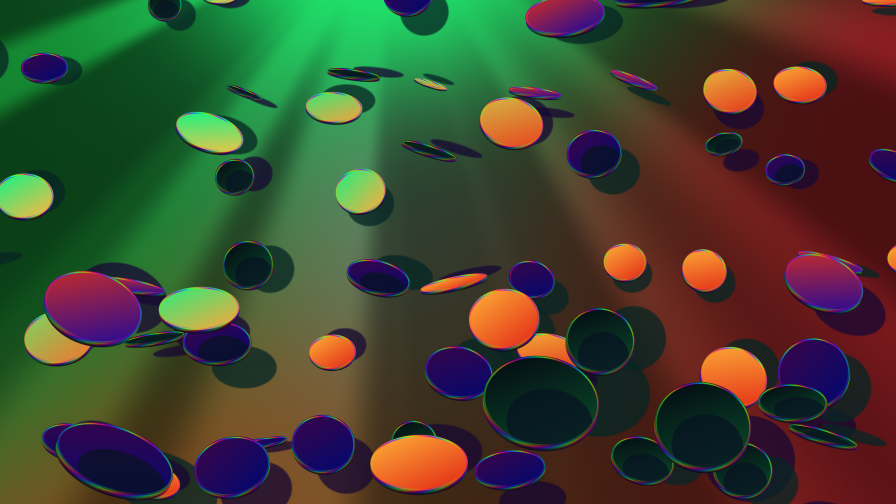
A WebGL 1 fragment shader for this background:

```glsl
precision highp float;
// Tilted iridescent discs floating over a green-to-rust floor with fanned light beams.

uniform vec2 u_resolution;

struct Disc {
    vec2 center;
    vec2 radii;
    float tilt;
    float kind;
    float present;
};

float hash(vec2 p) {
    return fract(sin(dot(p, vec2(127.1, 311.7))) * 43758.5453);
}

float noise(float x) {
    float f = fract(x);
    return mix(hash(vec2(floor(x), 4.0)), hash(vec2(floor(x) + 1.0, 4.0)), f * f * (3.0 - 2.0 * f));
}

vec3 spectrum(float t) {
    return 0.5 + 0.5 * cos(6.2832 * (t + vec3(0.0, 0.33, 0.67)));
}

vec2 rotate(vec2 p, float a) {
    return vec2(cos(a) * p.x + sin(a) * p.y, cos(a) * p.y - sin(a) * p.x);
}

// Approximate signed distance to an axis-aligned ellipse.
float ellipse(vec2 p, vec2 radii) {
    p += 1e-5;
    float k = length(p / radii);
    return k * (k - 1.0) / length(p / (radii * radii));
}

float cover(float d, float blur) {
    return 1.0 - smoothstep(-blur, blur, d);
}

// 0 in the green upper left, 1 in the rusty lower right.
float warmth(vec2 uv) {
    return smoothstep(0.38, 0.86, uv.x * 0.8 + (1.0 - uv.y) * 0.7);
}

vec3 floorColor(vec2 uv, vec2 p) {
    vec3 rust = mix(vec3(0.45, 0.27, 0.11), vec3(0.54, 0.11, 0.13), smoothstep(0.4, 1.0, uv.x));
    vec3 col = mix(vec3(0.07, 0.45, 0.16), rust, warmth(uv));
    vec2 haze = (uv - vec2(0.46, 0.58)) / vec2(0.2, 0.42);
    col = mix(col, vec3(0.34, 0.47, 0.40), 0.75 * exp(-dot(haze, haze)));
    vec2 glow = (uv - vec2(0.42, 1.06)) / vec2(0.26, 0.26);
    col = mix(col, vec3(0.12, 0.95, 0.45), 0.9 * exp(-dot(glow, glow)));
    // Beams spread from a lamp above the top edge.
    vec2 ray = p - vec2(0.78, 1.2);
    float beam = smoothstep(0.2, 0.8, noise(atan(ray.x, -ray.y) * 7.0 + 3.0));
    return col * mix(1.0, mix(0.55, 1.12, beam), smoothstep(0.2, 0.6, length(ray)));
}

Disc makeDisc(vec2 cell, float size, float seed) {
    vec2 id = cell + seed;
    vec2 jitter = vec2(hash(id), hash(id + 17.3)) - 0.5;
    Disc disc;
    disc.center = (cell + 0.5 + 0.6 * jitter) * size;
    float radius = size * mix(0.2, 0.36, hash(id + 5.1)) * mix(1.15, 0.82, clamp(disc.center.y, 0.0, 1.0));
    disc.kind = hash(id + 9.7);
    float flatness = hash(id + 31.9);
    float aspect = flatness < 0.16 ? 0.17 : mix(0.4, 0.98, flatness);
    disc.radii = radius * vec2(1.0, aspect);
    disc.tilt = mix(-0.45, 0.25, hash(id + 23.5));
    disc.present = step(hash(id + 41.2), 0.82);
    return disc;
}

vec3 faceColor(Disc disc, vec2 q, float warm, float blur) {
    vec2 n = q / disc.radii;
    float t = clamp(0.5 + 0.3 * n.x - 0.4 * n.y, 0.0, 1.0);
    if (disc.kind < 0.3) {
        vec3 cool = mix(vec3(0.12, 0.95, 0.50), vec3(0.88, 0.78, 0.30), t);
        vec3 hot = mix(vec3(0.98, 0.62, 0.20), vec3(0.90, 0.22, 0.10), t);
        return mix(cool, hot, smoothstep(0.1, 0.9, warm + 0.6 * (hash(disc.center) - 0.5)));
    }
    vec3 col = mix(vec3(0.20, 0.02, 0.30), vec3(0.03, 0.03, 0.42), t);
    if (disc.kind < 0.45) col = mix(vec3(0.72, 0.16, 0.20), vec3(0.20, 0.05, 0.55), t);
    else if (disc.kind > 0.78) col = mix(vec3(0.02, 0.06, 0.08), vec3(0.03, 0.28, 0.16), t);
    // Dark mirrored patch inside the glossy face.
    float patchShape = ellipse(q - disc.radii * vec2(0.2, -0.45), disc.radii * 0.75);
    float gloss = step(0.6, disc.kind) * cover(patchShape, blur);
    return mix(col, vec3(0.03, 0.07, 0.13), 0.75 * gloss);
}

vec3 drawDisc(vec3 col, Disc disc, vec2 p, float warm, float blur) {
    vec2 q = rotate(p - disc.center, disc.tilt);
    float thick = disc.radii.x * 0.09;
    float face = ellipse(q, disc.radii);
    float wall = ellipse(q + vec2(0.0, thick), disc.radii);
    vec3 rainbow = spectrum(1.2 * q.x / disc.radii.x + face / thick * 0.5 + disc.kind);
    vec3 side = mix(vec3(0.06, 0.03, 0.12), rainbow, 0.55 * smoothstep(thick, 0.0, face));
    col = mix(col, side, cover(min(face, wall), blur));
    col = mix(col, faceColor(disc, q, warm, blur), cover(face, blur));
    float rim = cover(abs(face + 0.002) - 0.0012, blur);
    return mix(col, rainbow, rim * mix(0.3, 0.8, smoothstep(-0.6, 0.8, q.y / disc.radii.y)));
}

vec3 drawShadow(vec3 col, Disc disc, vec2 p, float blur) {
    vec2 shift = vec2(mix(0.3, 1.0, disc.kind), mix(-0.9, 0.3, hash(disc.center))) * disc.radii.x;
    float d = ellipse(rotate(p - disc.center - shift, disc.tilt), disc.radii * vec2(0.95, 1.0));
    vec3 tint = mix(vec3(0.12, 0.04, 0.27), vec3(0.03, 0.20, 0.19), step(0.5, hash(disc.center + 3.0)));
    return mix(col, mix(tint, col * 0.3, 0.35), 0.85 * cover(d, blur * 1.5));
}

vec3 drawLayer(vec3 col, vec2 p, float size, float seed, bool shadows, float aspect, float blur) {
    vec2 home = floor(p / size);
    for (int row = 1; row >= -1; row--) {
        for (int column = -1; column <= 1; column++) {
            Disc disc = makeDisc(home + vec2(float(column), float(row)), size, seed);
            float warm = warmth(disc.center / vec2(aspect, 1.0));
            vec3 drawn = shadows ? drawShadow(col, disc, p, blur) : drawDisc(col, disc, p, warm, blur);
            col = mix(col, drawn, disc.present);
        }
    }
    return col;
}

void main() {
    vec2 uv = gl_FragCoord.xy / u_resolution;
    float aspect = u_resolution.x / u_resolution.y;
    vec2 p = uv * vec2(aspect, 1.0);
    float blur = 0.8 / u_resolution.y;
    vec3 col = floorColor(uv, p);
    col = drawLayer(col, p, 0.30, 2.0, true, aspect, blur);
    col = drawLayer(col, p, 0.19, 60.0, true, aspect, blur);
    col = drawLayer(col, p, 0.19, 60.0, false, aspect, blur);
    col = drawLayer(col, p, 0.30, 2.0, false, aspect, blur);
    gl_FragColor = vec4(col, 1.0);
}
```
